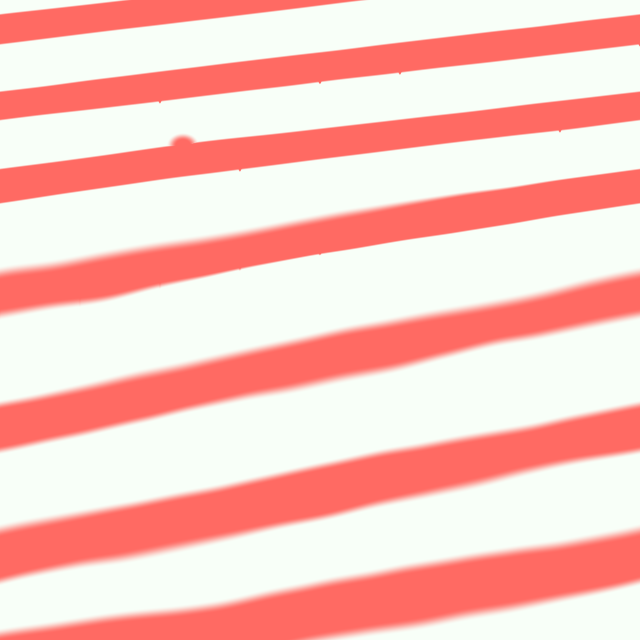
Write a WebGL 1 fragment shader that draws this pattern.

```glsl
precision highp float;
// Seven hand-painted coral stripes rising to the right across pale paper.
// All follow one winding course: each stripe leaves at the height where the
// next begins. They grow wider and softer downward, with uneven edges.

uniform vec2 u_resolution;

#define PAPER vec3(0.973, 1.0, 0.973)
#define CORAL vec3(1.0, 0.416, 0.388)
#define STRIPES 7
#define PITCH 0.1198          // drop from one stripe to the next at the top
#define EXTRA_DROP 0.28       // added spacing gained towards the bottom
#define HALF_WIDTH 0.0228     // of the thinnest stripes
#define WIDTH_GAIN 0.0215     // extra half width of the lowest stripe
#define WOBBLE 0.0065         // unevenness of the painted edges
#define SHARP 0.0018          // edge softness at the top
#define SOFT 0.0105           // edge softness at the bottom
#define SEAMS 8.0             // columns whose borders may carry a nick
#define DROP_POS vec2(0.286, 0.227)

float hash(float n) {
  n = fract(n * 0.1031);
  n *= n + 33.33;
  return fract(n * (n + n));
}

// Smooth noise along a line, from -1 to 1
float noise(float x) {
  float i = floor(x), f = fract(x);
  f = f * f * (3.0 - 2.0 * f);
  return mix(hash(i), hash(i + 1.0), f) * 2.0 - 1.0;
}

// Depth of the stripe centre below the top edge, for turn t of the course
float courseDepth(float t) {
  return 0.0456 + PITCH * t + EXTRA_DROP * smoothstep(1.6, 6.4, t);
}

float edgeWobble(float t, float seed) {
  return 0.75 * noise(t * 5.3 + seed) + 0.25 * noise(t * 12.7 + seed * 1.7);
}

// Small downward tick at some of the column borders
float seamNick(float x, float stripe) {
  float seam = floor(x * SEAMS + 0.5);
  float chance = step(0.6, hash(seam * 7.0 + stripe * 19.0 + 3.0));
  return 0.003 * chance * (1.0 - smoothstep(0.0, 0.003, abs(x - seam / SEAMS)));
}

float stripeCover(vec2 p, float stripe, float pixel) {
  float t = stripe - p.x;
  float centre = courseDepth(t);
  float halfWidth = HALF_WIDTH + WIDTH_GAIN * clamp((t - 1.2) / 4.6, 0.0, 1.0);
  float rough = smoothstep(1.5, 3.4, t);
  float wobble = WOBBLE * mix(0.2, 1.0, rough);

  float top = centre - halfWidth + wobble * edgeWobble(t, 40.0);
  float bottom = centre + halfWidth + wobble * edgeWobble(t, 90.0)
               + seamNick(p.x, stripe) * (1.0 - rough);

  // Softness sets in sooner on the upper edge and varies along the stroke
  float softTop = smoothstep(2.1, 2.5, t) * (0.85 + 0.25 * noise(t * 4.0 + 130.0));
  float softBottom = smoothstep(2.5, 3.1, t) * (0.85 + 0.25 * noise(t * 4.0 + 170.0));
  float blurTop = max(mix(SHARP, SOFT, softTop), pixel);
  float blurBottom = max(mix(SHARP, SOFT, softBottom), pixel);

  return smoothstep(-blurTop, blurTop, p.y - top)
       * smoothstep(-blurBottom, blurBottom, bottom - p.y);
}

void main() {
  vec2 p = gl_FragCoord.xy / u_resolution;
  p.y = 1.0 - p.y;                       // measure depth from the top
  float pixel = 0.75 / u_resolution.y;

  float cover = 0.0;
  for (int i = 0; i < STRIPES; i++) {
    cover = max(cover, stripeCover(p, float(i), pixel));
  }

  // One blurred drop of paint on the upper edge of the third stripe
  float drop = length((p - DROP_POS) / vec2(0.026, 0.020));
  cover = max(cover, 1.0 - smoothstep(0.4, 1.0, drop));

  gl_FragColor = vec4(mix(PAPER, CORAL, cover), 1.0);
}
```
